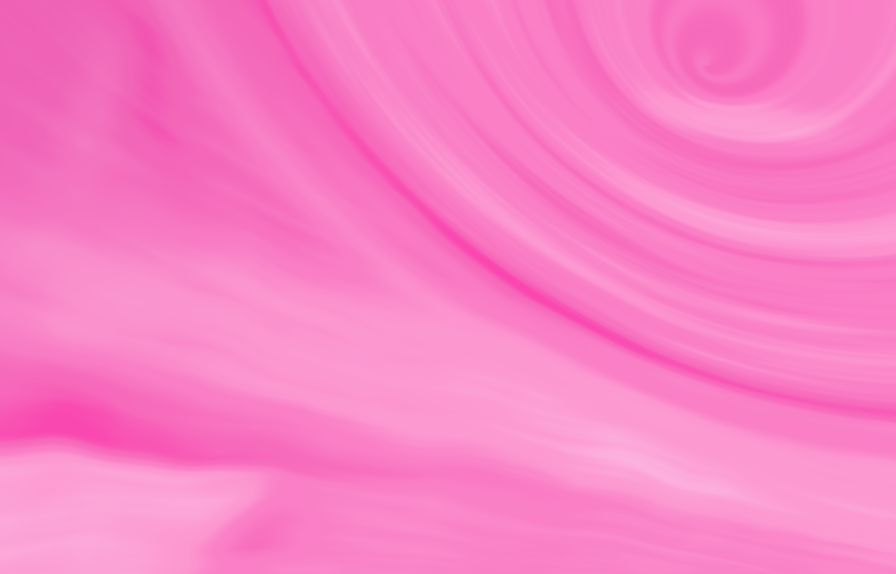
This background is drawn by a WebGL 2 fragment shader. Its source:

```glsl
#version 300 es
precision highp float;

uniform vec2 u_resolution;
out vec4 fragColor;

vec2 hashGradient(vec2 cell) {
  vec2 h = vec2(dot(cell, vec2(127.1, 311.7)), dot(cell, vec2(269.5, 183.3)));
  return 2.0 * fract(sin(h) * 43758.5) - 1.0;
}

float gradientNoise(vec2 p) {
  vec2 i = floor(p), f = fract(p);
  vec2 u = f * f * f * (f * (f * 6.0 - 15.0) + 10.0);
  vec2 e = vec2(0.0, 1.0);
  float a = dot(hashGradient(i), f);
  float b = dot(hashGradient(i + e.yx), f - e.yx);
  float c = dot(hashGradient(i + e.xy), f - e.xy);
  float d = dot(hashGradient(i + e.yy), f - e.yy);
  return mix(mix(a, b, u.x), mix(c, d, u.x), u.y);
}

float fbm(vec2 p, int octaves) {
  float sum = 0.0, amp = 0.6;
  for (int i = 0; i < octaves; i++) {
    sum += amp * gradientNoise(p);
    p = p * 2.0 + vec2(3.7, 8.1);
    amp *= 0.5;
  }
  return sum;
}

float bell(float x, float centre, float width) {
  float t = (x - centre) / width;
  return exp(-t * t);
}

float blob(vec2 p, vec2 centre, vec2 radii, float angle) {
  float c = cos(angle), s = sin(angle);
  vec2 q = mat2(c, -s, s, c) * (p - centre) / radii;
  return exp(-dot(q, q));
}

// Radius of the circle through q, in a family whose centres drift with radius
float driftingRadius(vec2 q, vec2 drift) {
  float along = dot(q, drift), k = 1.0 - dot(drift, drift);
  return (sqrt(along * along + k * dot(q, q)) - along) / k;
}

// Depth of pink across the rings of the swirl
float swirlDepth(vec2 p, vec2 q, float r) {
  float along = p.x - p.y;
  float d = 0.47 + 0.34 * fbm(vec2(r * 13.0, along * 1.3), 3);
  d += 0.16 * fbm(vec2(r * 34.0, along * 1.7 + 7.0), 2);
  d += 0.20 * bell(r, 0.40, 0.07) + 0.10 * bell(r, 0.54, 0.04);
  d -= 0.30 * blob(p, vec2(1.30, 0.79), vec2(0.17, 0.035), -0.15);
  d -= 0.32 * bell(r, 0.665, 0.05) * smoothstep(0.75, 1.35, p.x);
  d += 0.16 * bell(r, 0.77, 0.03) + 0.12 * bell(r, 0.93, 0.06);
  d -= 0.13 * bell(r, 1.16, 0.05);
  float curl = 0.68 + 0.09 * sin(r * 75.0 - atan(q.y, q.x));
  return mix(curl, d, smoothstep(0.115, 0.17, r));
}

// Depth of pink in the stream sweeping to the lower right
float streamDepth(vec2 p, float r) {
  vec2 w = p + 0.045 * vec2(fbm(p * 4.0, 2), fbm(p * 4.0 + 19.0, 2));
  float bank = 0.215 - 0.06 * w.x - 0.06 * w.x * w.x;
  float flow = (w.y - bank) * (1.0 + 1.2 * w.x);
  float pale = mix(0.38, 0.13, smoothstep(0.1, 1.2, p.x));
  float edge = 0.34 + 0.28 * p.x;
  float d = mix(pale, 0.70, smoothstep(edge, edge + 0.22, flow));
  float dark = mix(0.86, 0.46, smoothstep(0.15, 1.0, p.x));
  d = mix(dark, d, smoothstep(0.06, 0.28, flow));
  float shore = mix(0.15, 0.44, smoothstep(0.28, 0.50, w.x + 0.6 * (0.12 - w.y)));
  d = mix(shore, d, smoothstep(-0.03, 0.03, flow));
  d += 0.26 * fbm(vec2(flow * 12.0, p.x * 1.6 + 5.0), 3);
  d += 0.16 * fbm(w * 4.0 + 31.0, 3);
  // Wisps and stains
  d -= 0.20 * blob(w, vec2(0.15, 0.79), vec2(0.05, 0.16), -0.3);
  d -= 0.10 * blob(w, vec2(0.20, 0.47), vec2(0.12, 0.06), 0.2);
  d += 0.20 * blob(w, vec2(0.26, 0.88), vec2(0.05, 0.20), 0.25);
  d += 0.18 * blob(w, vec2(0.44, 0.05), vec2(0.09, 0.05), 0.5);
  d -= 0.14 * blob(w, vec2(0.40, 0.12), vec2(0.08, 0.03), 0.5);
  // Outer arcs running beside the swirl
  d = mix(d, 0.30, 0.75 * bell(r, 1.67, 0.09));
  float beside = 0.54 + 0.16 * smoothstep(0.5, 1.0, p.y);
  return mix(d, beside, 0.9 * bell(r, 1.49, 0.08));
}

vec3 pinkRamp(float depth) {
  vec3 color = vec3(0.99, 0.70, 0.87);
  color = mix(color, vec3(0.99, 0.60, 0.82), smoothstep(0.0, 0.25, depth));
  color = mix(color, vec3(0.98, 0.50, 0.775), smoothstep(0.25, 0.5, depth));
  color = mix(color, vec3(0.97, 0.42, 0.735), smoothstep(0.5, 0.75, depth));
  return mix(color, vec3(0.98, 0.28, 0.69), smoothstep(0.75, 1.0, depth));
}

void main() {
  vec2 p = gl_FragCoord.xy / u_resolution.y;
  vec2 q = p - vec2(1.231, 0.885);
  float r = driftingRadius(q, vec2(0.32, 0.55));
  r += 0.012 * gradientNoise(p * 3.0) * smoothstep(0.1, 0.5, r);

  float outside = smoothstep(1.33, 1.44, r);
  float depth = mix(swirlDepth(p, q, r), streamDepth(p, r), outside);

  // Deep rim between swirl and stream
  depth += 0.24 * bell(r, 1.35, 0.085) + 0.20 * bell(r, 1.365, 0.03);

  vec3 color = pinkRamp(clamp(depth, 0.0, 1.0));
  float dusk = blob(p, vec2(0.0, 1.0), vec2(0.45, 0.45), 0.0);
  color = mix(color, vec3(0.90, 0.34, 0.68), 0.5 * dusk);
  fragColor = vec4(color, 1.0);
}
```
